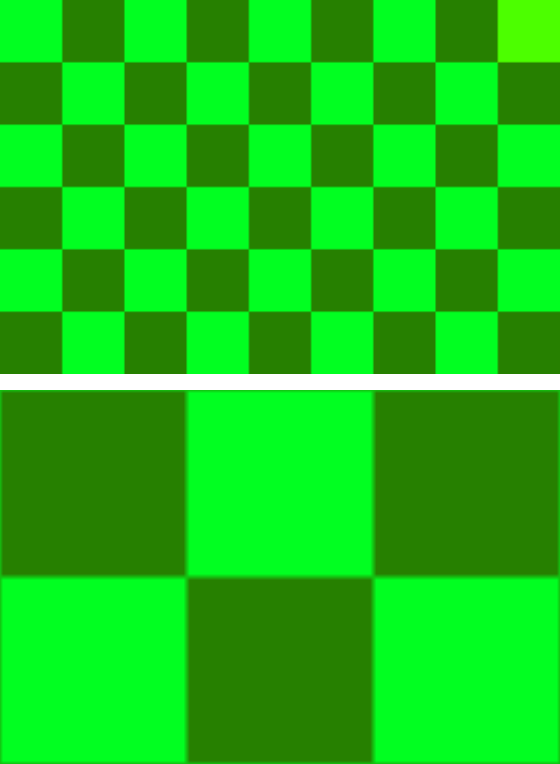
Top, the full canvas; bottom, a detail of the centre.
A Shadertoy shader for this pattern:

```glsl
// A flat checkerboard of dark and bright green, nine squares by six.
// Each axis gives a softened +1/-1 wave; their product picks the colour.
// One bright square, in the upper right corner, has a yellower green.

const vec2 GRID = vec2(9.0, 6.0);           // squares across and down
const vec2 ACCENT_CELL = vec2(8.0, 5.0);    // counted from the lower left
const float SEAM_HALF_WIDTH = 0.017;        // blend at the seams, in squares
const vec3 DARK_GREEN = vec3(0.15, 0.50, 0.00);
const vec3 BRIGHT_GREEN = vec3(0.005, 1.00, 0.13);
const vec3 ACCENT_GREEN = vec3(0.30, 1.00, 0.00);

// Soft side of a line: -1 before it, +1 after it
vec2 softSide(vec2 offset, vec2 halfWidth) {
    return clamp(offset / halfWidth, -1.0, 1.0);
}

// +1 in even squares and -1 in odd ones, blended at inner seams only
vec2 alternate(vec2 p, vec2 halfWidth) {
    vec2 seam = clamp(floor(p + 0.5), vec2(1.0), GRID - 1.0);
    vec2 parity = 1.0 - 2.0 * mod(seam, 2.0);
    return parity * softSide(p - seam, halfWidth);
}

void mainImage(out vec4 fragColor, in vec2 fragCoord) {
    vec2 p = fragCoord / iResolution.xy * GRID;
    vec2 pixel = GRID / iResolution.xy;
    vec2 halfWidth = max(vec2(SEAM_HALF_WIDTH), 0.5 * pixel);

    // Checker: opposite parities make a bright square
    vec2 wave = alternate(p, halfWidth);
    float bright = 0.5 - 0.5 * wave.x * wave.y;

    // Accent square
    vec2 inside = step(abs(p - ACCENT_CELL - 0.5), vec2(0.5) + halfWidth);
    vec3 light = mix(BRIGHT_GREEN, ACCENT_GREEN, inside.x * inside.y);

    fragColor = vec4(mix(DARK_GREEN, light, bright), 1.0);
}
```
